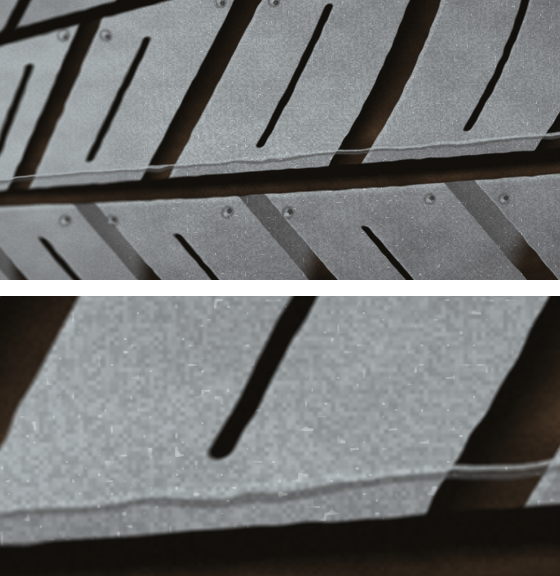
Top: the whole. Bottom: its middle third, enlarged.
A Shadertoy shader for this texture:

```glsl
const vec3 BLACK = vec3(0.07, 0.06, 0.045);
const vec3 BROWN = vec3(0.24, 0.18, 0.13);
const vec3 SHADE = vec3(0.33, 0.33, 0.33);
const vec3 RUBBER = vec3(0.41, 0.41, 0.42);
const vec3 SHEEN = vec3(0.67, 0.70, 0.71);
const float UPPER_CURVE = 0.25;
const float LOWER_LEAN = 0.85;
const float SLIT_WIDTH = 0.0125;
const float NUB_RADIUS = 0.024;
const float GRAIN = 0.07;

float hash(vec2 p) {
    return fract(sin(dot(p, vec2(127.1, 311.7))) * 43758.5453);
}

float noise(vec2 p) {
    vec2 i = floor(p), f = fract(p);
    f = f * f * (3.0 - 2.0 * f);
    return mix(mix(hash(i), hash(i + vec2(1, 0)), f.x),
               mix(hash(i + vec2(0, 1)), hash(i + vec2(1, 1)), f.x), f.y);
}

float fbm(vec2 p) {
    return 0.55 * noise(p) + 0.3 * noise(p * 2.1 + 7.0) + 0.15 * noise(p * 4.3 + 3.0);
}

float band(float d, float halfWidth, float soft) {
    return 1.0 - smoothstep(halfWidth - soft, halfWidth + soft, abs(d));
}

// Edges running along the tyre
float seamY(float x) { return 0.362 + 0.08 * x; }
float upperEdge(float x) { return 0.318 + 0.0765 * x; }
float lowerEdge(float x) { return 0.263 + 0.033 * x + 0.0128 * x * x; }
float topEdge(float x) { return 0.835 + 0.27 * x; }

// Perspective spacing of the cross grooves
float upperFoot(float k) {
    return 0.086 + 0.492 * k + 0.0965 * k * (k - 1.0) - 0.0208 * k * (k - 1.0) * (k - 2.0);
}
float lowerFoot(float k) { return 0.30 + 0.598 * k + 0.072 * k * (k - 1.0); }

float upperOffset(float k, float h) {
    return (0.43 + 0.09 * k) * h - UPPER_CURVE * max(k - 1.0, 0.0) * h * max(h, 0.0);
}

void addNub(inout vec3 col, vec2 q, float soft) {
    float r = length(q);
    col = mix(col, SHADE, 0.6 * band(r - NUB_RADIUS * 0.75, 0.005, soft));
    col = mix(col, BLACK, 0.6 * band(length(q - vec2(0.007, -0.004)), 0.009, soft));
    col = mix(col, SHEEN, 0.6 * band(length(q + vec2(0.006, -0.005)), 0.007, soft));
}

void addSlit(inout vec3 col, float d, float h, float lo, float hi, float soft) {
    float rise = h - clamp(h, lo, hi);
    col = mix(col, SHEEN, 0.35 * band(length(vec2((d - 0.009) * 0.87, rise)), SLIT_WIDTH, soft * 1.5));
    col = mix(col, BLACK, band(length(vec2(d * 0.87, rise)), SLIT_WIDTH, soft));
}

vec3 upperTread(vec2 p, float soft, float stain) {
    float tone = 0.88 - 0.2 * p.x - 0.35 * max(p.y - 0.6, 0.0) * p.x + 0.35 * (stain - 0.5);
    float above = p.y - seamY(p.x) - 0.008 * (noise(vec2(p.x * 14.0, 2.0)) - 0.5);
    tone -= 0.25 * (1.0 - smoothstep(-0.01, 0.0, above));
    vec3 col = mix(RUBBER, SHEEN, tone);

    for (int i = 0; i < 5; i++) {
        float k = float(i) - 0.5;
        float h = p.y - seamY(upperFoot(k));
        float d = p.x - upperFoot(k) - upperOffset(k, h);
        addSlit(col, d, h, 0.05, 0.435 + 0.07 * k, soft);
    }
    for (int i = 0; i < 4; i++) {
        float k = float(i), w = 0.037 + 0.01 * k;
        float h = p.y - seamY(upperFoot(k));
        float d = p.x - upperFoot(k) - upperOffset(k, h);
        float rust = smoothstep(-0.8, 0.9, d / w) * (0.25 + 0.75 * stain);
        rust *= 0.5 + 0.8 * exp(-6.0 * abs(h - 0.04));
        col = mix(col, SHEEN, 0.45 * band(d - w - 0.007, 0.008, soft));
        col = mix(col, mix(BLACK, BROWN, rust), band(d, w, soft));
        // Vent nubs beside the far end of each groove
        float nubH = 0.505 + 0.08 * k;
        for (float side = -1.0; side < 2.0; side += 2.0) {
            float nubX = upperFoot(k) + upperOffset(k, nubH) + side * (0.075 + 0.02 * k);
            addNub(col, vec2(p.x - nubX, h - nubH), soft);
        }
    }
    // Moulding seam with its torn, uneven lip
    float tear = smoothstep(0.6, 0.9, noise(vec2(p.x * 9.0, 5.0)));
    col = mix(col, SHADE, 0.65 * band(above + 0.009, 0.004 + 0.005 * tear, soft));
    col = mix(col, SHEEN, 0.75 * band(above, 0.003 + 0.003 * tear, 0.004));

    // Neighbouring rib in the far corner
    float beyond = p.y - topEdge(p.x);
    float u = p.x - 0.55 * (p.y - 1.0) - 0.09;
    float gap = (fract(u / 0.35 + 0.5) - 0.5) * 0.35;
    vec3 rib = mix(mix(RUBBER, SHEEN, 0.3 + 0.4 * stain), BLACK, band(gap, 0.022, soft));
    rib = mix(BLACK, rib, smoothstep(-soft, soft, beyond - 0.05));
    return mix(col, rib, smoothstep(-soft, soft, beyond));
}

vec3 lowerTread(vec2 p, float soft, float stain) {
    float depth = lowerEdge(p.x) - p.y;
    float tone = 0.62 - 0.18 * p.x - 0.8 * depth + 0.35 * (stain - 0.5);
    vec3 col = mix(RUBBER, SHEEN, tone + 0.35 * band(depth, 0.014, 0.012));
    for (int i = 0; i < 4; i++) {
        float k = float(i) - 1.0, w = 0.042 + 0.008 * k;
        float down = lowerEdge(lowerFoot(k)) - p.y;
        float d = p.x - lowerFoot(k) - LOWER_LEAN * down;
        float slitX = lowerFoot(k + 0.5) - 0.045 * step(0.0, k);
        addSlit(col, p.x - slitX - LOWER_LEAN * down, down, 0.12, 0.6, soft);
        vec3 bed = mix(SHADE, RUBBER, 0.8 * smoothstep(-1.0, 0.6, d / w) * stain);
        bed = mix(bed, mix(BLACK, BROWN, stain * 0.7), smoothstep(0.2, 0.29, down + 0.15 * d / w * 0.3));
        col = mix(col, SHEEN, 0.3 * band(d - w, 0.007, soft));
        col = mix(col, bed, band(d, w, soft));
        addNub(col, vec2(p.x - lowerFoot(k) + 0.066 + 0.02 * k, down - 0.062), soft);
        addNub(col, vec2(p.x - lowerFoot(k) - 0.10 - 0.03 * k, down - 0.062), soft);
    }
    return col;
}

void mainImage(out vec4 fragColor, in vec2 fragCoord) {
    vec2 p = fragCoord / iResolution.y;
    float soft = max(mix(0.011, 0.004, smoothstep(0.0, 1.0, p.x)), 1.0 / iResolution.y);
    float stain = fbm(p * vec2(9.0, 13.0));
    vec2 q = p + 0.005 * (vec2(noise(p * 30.0), noise(p * 30.0 + 9.0)) - 0.5);

    // Deep channel between the two ribs
    float floorGlow = band(q.y - lowerEdge(q.x) - 0.015, 0.018, 0.018);
    vec3 col = mix(BLACK, BROWN, floorGlow * (0.3 + 0.7 * stain));
    col = mix(col, upperTread(q, soft, stain), smoothstep(-soft, soft, q.y - upperEdge(q.x)));
    col = mix(col, lowerTread(q, soft, stain), smoothstep(-soft, soft, lowerEdge(q.x) - q.y));

    // Fine grain and bright dust, stronger where the rubber is in focus
    float focus = smoothstep(0.1, 0.9, p.x);
    float brightness = dot(col, vec3(0.333));
    col *= 1.0 + GRAIN * (0.4 + focus) * (2.0 * noise(p * 190.0) - 1.0);
    float dust = smoothstep(0.86, 0.97, noise(p * 130.0 + 31.0));
    col += 0.13 * dust * focus * smoothstep(0.1, 0.4, brightness);
    fragColor = vec4(clamp(col, 0.0, 1.0), 1.0);
}
```
